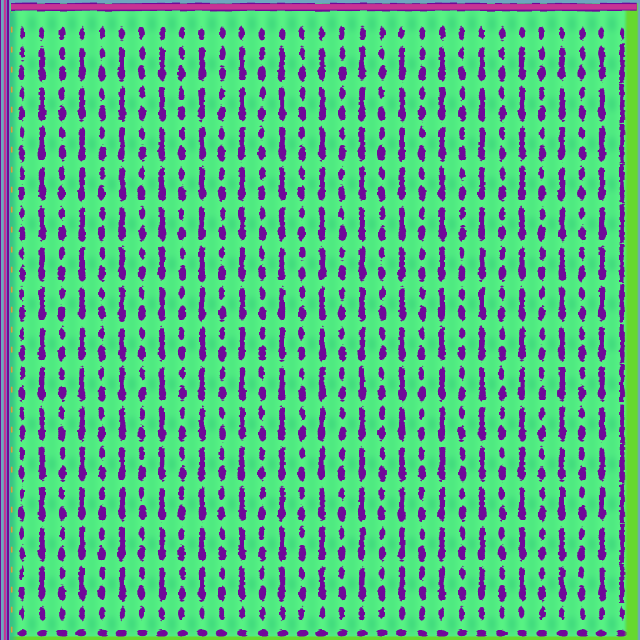
This texture map is drawn by a Shadertoy shader. Its source:

```glsl
// Green field carrying a 32 by 32 lattice of ragged purple marks: columns alternate
// between dot pairs and long drips, framed by thin coloured bands on all four sides.
// Marks are ellipses and bars in lattice cells, with edges roughened by a hash.

const float CELLS = 32.0;          // lattice cells across and down
const float FINE = 768.0;          // fine units across, used for the frame
const float GRAIN = 16.0;          // ragged steps per cell
const vec2 LATTICE_OFFSET = vec2(0.1, 0.667);
const vec2 SMALL_DOT = vec2(0.145, 0.31);
const vec2 BIG_DOT = vec2(0.19, 0.37);
const vec2 FLAT_DOT = vec2(0.27, 0.18);
const float BAR_HALF_WIDTH = 0.125;
const float BAR_HALF_LENGTH = 0.77;
const float SEAM_HALF_LENGTH = 0.97;
const float RAGGED = 0.075;        // edge wear, in cells

const vec3 GREEN = vec3(0.34, 0.95, 0.515);
const vec3 SHADE = vec3(0.25, 0.85, 0.49);
const vec3 PURPLE = vec3(0.44, 0.03, 0.60);
const vec3 LIME = vec3(0.40, 0.85, 0.18);
const vec3 STEEL = vec3(0.43, 0.65, 0.75);
const vec3 MAGENTA = vec3(0.78, 0.20, 0.58);
const vec3 TEAL = vec3(0.20, 0.74, 0.52);
const vec3 ORANGE = vec3(0.88, 0.62, 0.22);

float hash(vec2 p) {
    vec3 q = fract(vec3(p.xyx) * 0.1031);
    q += dot(q, q.yzx + 33.33);
    return fract((q.x + q.y) * q.z);
}

// Soft-edged interval from lo to hi
float band(float x, float lo, float hi, float aa) {
    return smoothstep(lo - aa, lo + aa, x) * (1.0 - smoothstep(hi - aa, hi + aa, x));
}

float ellipse(vec2 p, vec2 radius) {
    return (length(p / radius) - 1.0) * min(radius.x, radius.y);
}

float bar(vec2 p, vec2 halfSize) {
    vec2 d = abs(p) - halfSize;
    return max(d.x, d.y);
}

// Signed distance to the purple marks, in cells
float marks(vec2 cell) {
    vec2 local = cell - LATTICE_OFFSET;
    vec2 id = floor(local + 0.5);
    local -= id;
    if (min(id.x, id.y) < 1.0 || max(id.x, id.y) > 31.0) return 1.0;

    // Worn sides: each side steps in and out on its own
    float side = local.x < 0.0 ? 0.0 : 57.0;
    float step1 = floor(cell.y * GRAIN * 0.5);
    float wear = (hash(vec2(step1, id.x * 3.0 + side)) - 0.5) * RAGGED;
    float bend = (hash(vec2(floor(cell.y * GRAIN / 6.0), id.x + 131.0)) - 0.5) * 0.05;
    float lean = (hash(id + 17.0) - 0.5) * 0.06;

    bool evenRow = mod(id.y, 2.0) < 0.5;
    bool evenColumn = mod(id.x, 2.0) < 0.5;
    bool bottomRow = id.y > 30.5;
    bool inBody = id.y > 1.5 && id.y < 29.5;
    bool seam = id.x > 30.5;

    vec2 radius = evenRow || id.y < 1.5 ? SMALL_DOT : BIG_DOT;
    if (bottomRow) radius = FLAT_DOT;
    if (id.x < 1.5) radius.x *= 0.8;
    if (seam && !bottomRow) radius.x = 0.12;
    float d = ellipse(local - vec2(lean, 0.0), radius);

    // Drips join an upper dot to the lower one; the seam is almost unbroken
    if (inBody && (evenColumn || seam)) {
        float along = mod(cell.y - LATTICE_OFFSET.y + 0.5, 2.0) - 1.0;
        float reach = seam ? SEAM_HALF_LENGTH : BAR_HALF_LENGTH;
        float width = seam ? 0.11 : BAR_HALF_WIDTH;
        d = min(d, bar(vec2(local.x - bend, along), vec2(width, reach)));
    }
    return d + wear;
}

// Gentle dimples between columns, brighter across the row gaps
vec3 field(vec2 cell) {
    float across = 0.5 - 0.5 * cos(6.28318 * (cell.x - LATTICE_OFFSET.x));
    float rows = 0.5 - 0.5 * cos(3.14159 * (cell.y - 2.2));
    float ripple = 0.5 + 0.5 * cos(6.28318 * (cell.y - 0.2));
    return mix(GREEN, SHADE, across * (0.15 + 0.5 * rows + 0.2 * ripple));
}

vec3 frame(vec3 color, vec2 p, float aa) {
    // Right and bottom edges
    color = mix(color, LIME, smoothstep(748.0, 754.0, p.x));
    color = mix(color, LIME, smoothstep(762.5, 765.0, p.y));
    color = mix(color, STEEL, smoothstep(764.0, 767.0, p.x));
    // Top edge, with a broken purple outline
    float notch = 1.5 * hash(vec2(floor(p.x / 9.0), 5.0));
    color = mix(color, STEEL, band(p.y, -9.0, 4.0, aa));
    float inside = band(p.x, 13.0, 764.0, aa);
    color = mix(color, PURPLE, inside * band(p.y, 3.0 + notch, 12.5 + notch, aa));
    color = mix(color, MAGENTA, inside * band(p.y, 5.0, 11.5, aa));
    // Left edge
    color = mix(color, TEAL, 0.8 * (1.0 - smoothstep(13.0, 23.0, p.x)) * step(13.0, p.y));
    color = mix(color, STEEL, band(p.x, -9.0, 12.0, aa));
    color = mix(color, MAGENTA, band(p.x, 4.5, 7.0, aa));
    color = mix(color, PURPLE, band(p.x, 8.0, 11.0, aa));
    color = mix(color, PURPLE, band(p.x, -9.0, 1.2, aa));
    float dash = band(mod(p.y, 24.0), 8.0, 15.0, aa);
    return mix(color, ORANGE, dash * band(p.x, 13.0, 15.0, aa) * step(14.0, p.y));
}

void mainImage(out vec4 fragColor, in vec2 fragCoord) {
    vec2 uv = fragCoord / iResolution.xy;
    uv.y = 1.0 - uv.y;             // rows count downward from the top
    vec2 cell = uv * CELLS;
    float aa = 0.5 / iResolution.y;

    float ink = 1.0 - smoothstep(-aa * CELLS, aa * CELLS, marks(cell));
    vec3 color = mix(field(cell), PURPLE, ink);
    color = frame(color, uv * FINE, aa * FINE);
    fragColor = vec4(color, 1.0);
}
```
